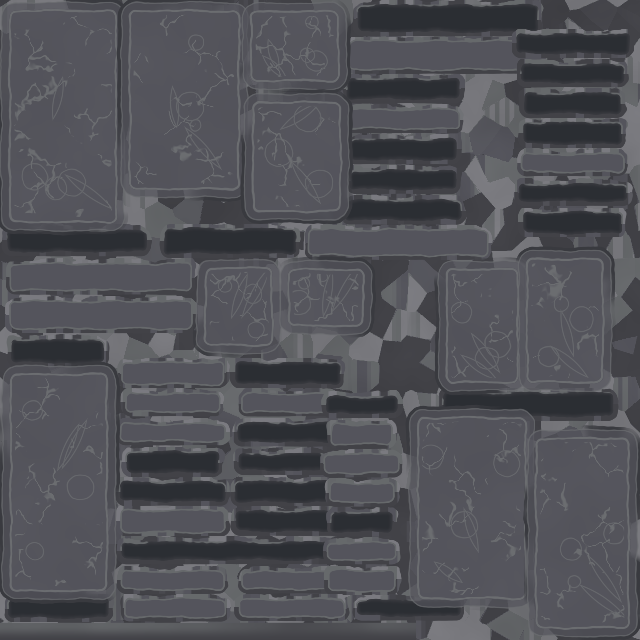
Reproduce this texture map procedurally as a WebGL 2 fragment shader.

```glsl
#version 300 es
precision highp float;
uniform vec2 u_resolution;
out vec4 fragColor;

const vec3 INK = vec3(.17, .18, .20);
const vec3 SHADOW = vec3(.26, .26, .28);
const vec3 STONE = vec3(.33, .33, .36);
const vec3 WORN = vec3(.40, .41, .42);
const vec3 PALE = vec3(.48, .48, .50);

// Slab layout: centre, half size
const int SLABS = 11;
const vec4 slabs[SLABS] = vec4[SLABS](
  vec4(.098, .818, .085, .167), vec4(.288, .844, .087, .141), vec4(.461, .928, .070, .056),
  vec4(.464, .755, .070, .087), vec4(.373, .521, .054, .062), vec4(.509, .535, .060, .046),
  vec4(.754, .491, .057, .090), vec4(.883, .499, .061, .098), vec4(.092, .246, .077, .171),
  vec4(.737, .206, .086, .143), vec4(.910, .167, .074, .150));

// Areas filled with rows of strips: lower left, upper right
const int STACKS = 11;
const vec4 stacks[STACKS] = vec4[STACKS](
  vec4(.54, .885, .86, 1.), vec4(.53, .648, .73, .885), vec4(.80, .629, .99, .955),
  vec4(0., .478, .315, .597), vec4(0., .597, .48, .65), vec4(.475, .594, .77, .648),
  vec4(.18, .07, .54, .44), vec4(.50, .07, .63, .39), vec4(0., .028, .73, .072),
  vec4(.68, .342, .97, .394), vec4(0., .425, .18, .478));

float hash(vec2 p) {
  vec3 q = fract(p.xyx * .1031);
  q += dot(q, q.yzx + 33.33);
  return fract((q.x + q.y) * q.z);
}
vec2 hash2(vec2 p) { return vec2(hash(p), hash(p + 57.)); }

// Layered, rotated sines
float waves(vec2 p, float freq) {
  float sum = 0., amp = .5;
  for (int i = 0; i < 4; i++) {
    sum += amp * sin(p.x * freq + 1.7 * sin(p.y * freq * .8 + float(i)));
    p = mat2(.8, .6, -.6, .8) * p;
    freq *= 1.9;
    amp *= .55;
  }
  return sum;
}

struct Cell { float edge; vec2 id; vec2 next; };
Cell cellular(vec2 p) {
  float near = 9., second = 9.;
  vec2 id = vec2(0), next = vec2(0);
  for (int k = 0; k < 9; k++) {
    vec2 c = floor(p) + vec2(k % 3 - 1, k / 3 - 1);
    float d = length(c + hash2(c) - p);
    if (d < near) { second = near; next = id; near = d; id = c; }
    else if (d < second) { second = d; next = c; }
  }
  return Cell(second - near, id, next);
}

float fill(float d, float px) { return 1. - smoothstep(-.5 * px, .5 * px, d); }
float stroke(float d, float width, float px) { return fill(abs(d) - width, px); }
float roundedBox(vec2 p, vec2 size, float r) {
  vec2 q = abs(p) - size + r;
  return length(max(q, 0.)) + min(max(q.x, q.y), 0.) - r;
}

vec3 tone(float t) {
  vec3 c = mix(SHADOW, STONE, smoothstep(.30, .38, t));
  c = mix(c, WORN, smoothstep(.46, .54, t));
  return mix(c, PALE, smoothstep(.68, .76, t));
}
float streaks(float x, float row) {
  float i = floor(x);
  return mix(hash(vec2(i, row)), hash(vec2(i + 1., row)), smoothstep(.3, .7, fract(x)));
}

// Angular chips, some combed with vertical streaks
vec3 facets(vec2 p, float px) {
  Cell c = cellular(p * 25.);
  float a = hash(c.id + 11.), b = hash(c.next + 11.);
  float t = mix((a + b) * .5, a, smoothstep(0., px * 25., c.edge));
  float comb = step(.6, hash(c.id + 29.)) * .3;
  return tone(t + comb * (streaks(p.x * 130., c.id.y + 40.) - .5)) * (.97 + .05 * waves(p, 20.));
}

vec3 paintStrips(vec3 color, vec2 p, vec4 area, float seed, float wobble, float px) {
  vec2 size = area.zw - area.xy, uv = (p - area.xy) / size;
  if (any(notEqual(floor(uv), vec2(0)))) return color;
  vec2 count = max(vec2(1), floor(size / vec2(.165, .043)));
  float row = floor(uv.y * count.y);
  if (size.x < .4 && hash(vec2(row, seed + 5.)) < .3) count.x = 1.;
  vec2 key = floor(uv * count) + seed * 17., pitch = size / count, rnd = hash2(key);
  vec2 local = (fract(uv * count) - .5) * pitch + wobble * vec2(.001, .0025);
  float d = roundedBox(local, pitch * .5 - vec2(.006 + .013 * rnd.x, .006 + .004 * rnd.y), .008);
  float dark = step(.47, hash(key + 91.));
  float lit = .42 + .2 * sign(local.y) + .7 * (streaks(p.x * 75., key.y) - .5) - .08 * dark;
  color = mix(color, tone(lit), fill(d - .007 + .003 * wobble, px));
  vec3 face = mix(STONE, mix(INK, SHADOW, smoothstep(-.007, .001, d) * .6), dark);
  color = mix(color, face, fill(d, px));
  float broken = mix(1., smoothstep(-.1, .3, wobble) * step(0., local.y), dark);
  return mix(color, WORN, stroke(d, .0013, px) * broken);
}

// Closed outlines cut into a slab: rings and slender leaves
float carvings(vec2 local, vec2 size, float seed, float wobble, float px) {
  float mark = 0.;
  for (int i = 0; i < 5; i++) {
    vec2 key = vec2(float(i) + 3., seed * 7.), rnd = hash2(key);
    vec2 q = local - (rnd - .5) * 1.5 * size;
    float ring = length(q) - .007 - .015 * hash(key + 31.) + .002 * wobble;
    float turn = (rnd.y - .5) * 2., reach = .02 + .03 * rnd.x;
    q = mat2(cos(turn), sin(turn), -sin(turn), cos(turn)) * q;
    float leaf = abs(q.x) - .006 * (1. - q.y * q.y / (reach * reach));
    mark = max(mark, stroke(i < 3 ? ring : leaf, .0009, px));
  }
  return mark * .75;
}

vec3 paintSlab(vec3 color, vec2 p, vec4 slab, float seed, float crack, float wobble, float px) {
  vec2 local = p - slab.xy;
  float d = roundedBox(local, slab.zw, .012) + .002 * wobble;
  color = mix(color, mix(INK, SHADOW, .6), fill(d - .017, px) * smoothstep(-.2, .3, waves(p, 14.)));
  color = mix(color, mix(STONE, color, .3), fill(d - .011, px));
  color = mix(color, STONE * (1. + .025 * waves(p, 16.)), fill(d, px));
  float dense = slab.w < .065 ? .5 : 0.;
  float marks = crack * smoothstep(.12, .25, waves(p + 3., 48.) + dense);
  marks = max(marks, carvings(local, slab.zw, seed, wobble, px)) * fill(d + .009, px);
  float rim = max(stroke(d + .002, .0015, px), .7 * stroke(d - .011, .001, px));
  return mix(color, mix(WORN, PALE, .25), max(marks, rim));
}

void main() {
  float px = 1. / min(u_resolution.x, u_resolution.y);
  vec2 p = gl_FragCoord.xy * px;
  float wobble = waves(p, 60.);
  vec3 color = facets(p, px);

  // Soft band along the foot
  vec3 band = mix(SHADOW, WORN, smoothstep(0., .022, p.y) * (.6 + .4 * waves(p, 9.)));
  color = mix(color, band, fill(p.y - .027, px) * fill(p.x - .65, px));

  for (int i = 0; i < STACKS; i++) color = paintStrips(color, p, stacks[i], float(i), wobble, px);

  // Scratches follow bent cell borders
  vec2 bent = p * 27. + .3 * vec2(wobble, waves(p.yx, 70.));
  float crack = stroke(cellular(bent).edge / 50., .0011, px);
  for (int i = 0; i < SLABS; i++) color = paintSlab(color, p, slabs[i], float(i), crack, wobble, px);
  fragColor = vec4(color, 1);
}
```
